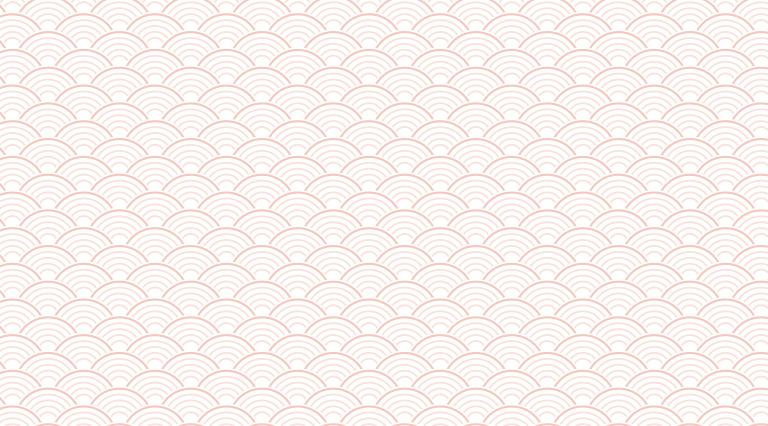
Write a WebGL 1 fragment shader that draws this pattern.

```glsl
precision highp float;

uniform vec2 u_resolution;

const vec3 PAPER = vec3(1.0, 0.999, 0.998);
const vec3 PALE_PINK = vec3(0.975, 0.885, 0.865);
const vec3 DEEP_PINK = vec3(0.955, 0.78, 0.75);

// Antialiased fill: distance is negative inside the shape
float coverage(float distance, float pixel) {
  return clamp(0.5 - distance / pixel, 0.0, 1.0);
}

// Concentric rings of one scale with unit radius
vec3 scaleColor(float radius, float pixel) {
  float ring = clamp(floor((0.925 - radius) / 0.165 + 0.5), 0.0, 4.0);
  float outer = 1.0 - step(0.5, ring);
  float halfWidth = mix(0.026, 0.03, outer);
  float line = abs(radius - (0.925 - 0.165 * ring)) - halfWidth;
  return mix(PAPER, mix(PALE_PINK, DEEP_PINK, outer), coverage(line, pixel));
}

void main() {
  // One unit is the scale radius; 10.77 scales span the width
  float pixel = 21.54 / u_resolution.x;
  vec2 p = gl_FragCoord.xy * pixel - vec2(1.35, 0.122);
  float baseRow = floor(p.y * 2.0);
  vec3 color = PAPER;

  // Overlapping rows, painted from the back (upper) to the front (lower)
  for (int i = 0; i < 4; i++) {
    float row = baseRow + 1.0 - float(i);
    float shift = mod(row, 2.0);
    float x = mod(p.x - shift + 1.0, 2.0) - 1.0;
    float radius = length(vec2(x, p.y - row * 0.5));
    color = mix(color, scaleColor(radius, pixel), coverage(radius - 1.0, pixel));
  }

  gl_FragColor = vec4(color, 1.0);
}
```
